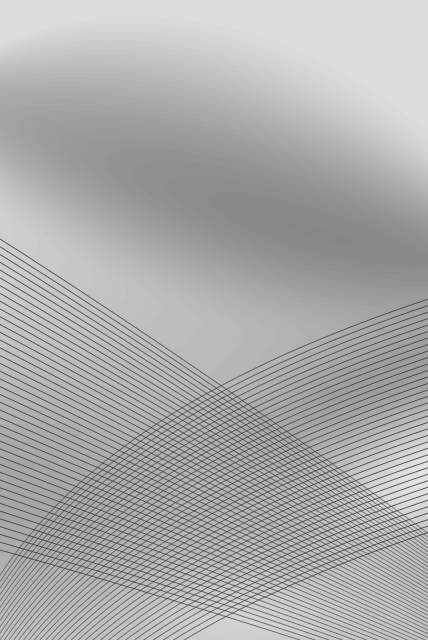
This background is drawn by a WebGL 2 fragment shader. Its source:

```glsl
#version 300 es
precision highp float;
// Soft grey dark band over a pale field, with two crossing fans of fine curved lines.

uniform vec2 u_resolution;
out vec4 fragColor;

const float PALE = 0.86;            // tone of the upper field
const float DARKEST = 0.53;         // tone at the core of the band
const float CORE_X = 0.75;          // where the band is darkest
const float TONE_STEPS = 80.0;      // faint contour steps
const float STEP_AMOUNT = 0.6;
const vec3 TINT = vec3(0.996, 1.003, 1.0);
const vec3 LINE_COLOR = vec3(0.23);
const float LINE_WIDTH = 0.0021;
const float FALLING_LINES = 40.0;
const float RISING_LINES = 36.0;
const float RISING_HEIGHT = 0.547;
const float HALF_PI = 1.5707963;

// Elliptical soft spot, turned by an angle
float glow(vec2 p, vec2 center, vec2 radius, float angle) {
    vec2 d = p - center;
    float c = cos(angle), s = sin(angle);
    d = vec2(c * d.x + s * d.y, c * d.y - s * d.x) / radius;
    return exp(-dot(d, d));
}

// Tone of the field below the band
float lowerTone(vec2 p) {
    float tone = 0.815 - 0.16 * p.x;
    tone -= 0.17 * glow(p, vec2(-0.05, 1.15), vec2(0.42, 0.32), 0.0);
    tone -= 0.07 * glow(p, vec2(0.83, 0.92), vec2(0.30, 0.10), -0.35);
    tone += 0.24 * glow(p, vec2(1.03, 1.10), vec2(0.24, 0.13), -0.45);
    tone += 0.10 * glow(p, vec2(0.58, 1.45), vec2(0.24, 0.12), 0.0);
    tone += 0.10 * glow(p, vec2(1.00, 1.45), vec2(0.25, 0.18), 0.0);
    return tone;
}

// Band shaded between an upper edge, a dark ridge and a lower edge
float backgroundTone(vec2 p) {
    float x = p.x;
    float upper = 0.10 - 0.38 * x + 0.57 * x * x;
    float ridge = 0.28 + 0.45 * x - 0.12 * x * x;
    float lower = 0.52 + 0.75 * x - 0.50 * x * x;
    float core = DARKEST + 0.2 * (x - CORE_X) * (x - CORE_X);

    float rise = clamp((p.y - upper) / (ridge - upper), 0.0, 1.0);
    float shade = mix(sin(rise * HALF_PI), smoothstep(0.0, 1.0, rise), x);
    float tone = mix(PALE, core, shade);
    return mix(tone, lowerTone(p), smoothstep(ridge, lower, p.y));
}

// Coverage of the nearest line; whole values of index are line centers
float lineFan(float index, float count) {
    float slope = length(vec2(dFdx(index), dFdy(index)));
    float nearest = clamp(round(index), 0.0, count);
    float pixels = abs(index - nearest) / max(slope, 1e-5);
    float halfWidth = 0.5 * LINE_WIDTH * u_resolution.x;
    return clamp(halfWidth + 0.5 - pixels, 0.0, min(1.0, 2.0 * halfWidth));
}

void main() {
    // Width is 1, y runs down from the top edge
    vec2 p = vec2(gl_FragCoord.x, u_resolution.y - gl_FragCoord.y) / u_resolution.x;
    p.y *= 1.5 * u_resolution.x / u_resolution.y;

    // Background with faint contours
    float tone = backgroundTone(p);
    float stepped = round(tone * TONE_STEPS) / TONE_STEPS;
    vec3 color = TINT * mix(tone, stepped, STEP_AMOUNT);

    // Fan falling from the left edge
    float first = 0.56 + 0.64 * p.x + 0.05 * p.x * p.x;
    float last = 1.289 + 0.28 * p.x + 0.03 * p.x * p.x;
    float falling = lineFan(FALLING_LINES * (p.y - first) / (last - first), FALLING_LINES);
    color = mix(color, LINE_COLOR, falling * mix(0.9, 0.6, p.x));

    // Fan rising to the right edge, steeper at the left
    float arc = 1.348 - 0.43 * log(1.0 + 3.5 * p.x);
    float rising = lineFan(RISING_LINES * (p.y - arc) / RISING_HEIGHT, RISING_LINES);
    color = mix(color, LINE_COLOR, rising * mix(0.6, 0.9, p.x));

    fragColor = vec4(color, 1.0);
}
```
